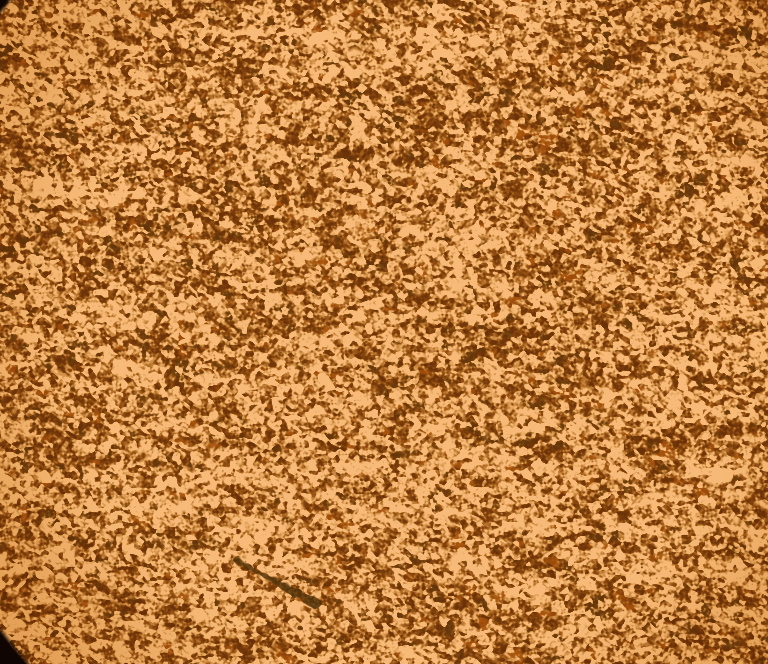
A Shadertoy shader for this texture:

```glsl
const vec3 RUST = vec3(0.74, 0.36, 0.05);
const vec3 OLIVE = vec3(0.36, 0.22, 0.05);
const vec3 RIM_BLACK = vec3(0.06, 0.02, 0.01);

float hash(vec2 p) {
    vec3 q = fract(vec3(p.xyx) * vec3(0.1031, 0.1030, 0.0973));
    q += dot(q, q.yzx + 33.33);
    return fract((q.x + q.y) * q.z);
}

// Smooth value noise, scaled to zero mean and roughly unit deviation
float noise(vec2 p) {
    vec2 i = floor(p), f = fract(p);
    f = f * f * (3.0 - 2.0 * f);
    float low = mix(hash(i), hash(i + vec2(1, 0)), f.x);
    float high = mix(hash(i + vec2(0, 1)), hash(i + vec2(1, 1)), f.x);
    return (mix(low, high, f.y) - 0.5) / 0.215;
}

// Soft-edged Voronoi cells, each with its own random tone
float grains(vec2 p, float sharpness) {
    vec2 cell = floor(p), f = p - cell;
    float sum = 0.0, weights = 0.0;
    for (int y = -1; y <= 1; y++)
    for (int x = -1; x <= 1; x++) {
        vec2 o = vec2(x, y), id = cell + o;
        vec2 d = o + vec2(hash(id), hash(id + 71.7)) - f;
        float w = exp(-sharpness * dot(d, d));
        sum += w * (hash(id + 137.3) - 0.5);
        weights += w;
    }
    return sum / max(weights, 1e-5) / 0.24;
}

// Palette from dark to light; the curve sets the share of each tone
vec3 metal(float level) {
    vec3 tones[6] = vec3[6](
        vec3(0.40, 0.18, 0.03), vec3(0.52, 0.27, 0.05),
        vec3(0.64, 0.37, 0.11), vec3(0.76, 0.50, 0.22),
        vec3(0.88, 0.63, 0.35), vec3(0.97, 0.73, 0.47));
    float share = 1.0 / (1.0 + exp(-1.7 * level));
    float t = min(6.0 * pow(share, 0.88), 4.999);
    int i = int(t);
    return mix(tones[i], tones[i + 1], fract(t));
}

// Distance to a segment whose half width grows along its length
float taperedLine(vec2 p, vec2 a, vec2 b, float startWidth, float endWidth) {
    vec2 ab = b - a;
    float t = clamp(dot(p - a, ab) / dot(ab, ab), 0.0, 1.0);
    return length(p - a - ab * t) - mix(startWidth, endWidth, t);
}

void mainImage(out vec4 fragColor, in vec2 fragCoord) {
    vec2 p = fragCoord / iResolution.y;
    float pixel = 1.0 / iResolution.y;

    // Rolling direction falls gently to the right
    vec2 q = vec2(p.x, p.y + 0.085 * p.x);
    q.y += 0.004 * noise(q * vec2(4.0, 7.0));
    vec2 bent = q + 0.0016 * vec2(noise(q * 90.0), noise(q * 90.0 + 40.0));

    // Bands, grains and fine etching
    float bands = 0.75 * noise(q * vec2(11.0, 58.0))
                + 0.55 * noise(q * vec2(22.0, 38.0) + 19.0);
    float body = grains(bent * vec2(118.0, 158.0), 10.0);
    float etching = noise(mat2(0.8, 0.6, -0.6, 0.8) * p * 290.0);
    float level = 0.80 * body + 0.36 * bands + 0.48 * etching;
    vec3 color = metal(level);

    // Rusty and olive stains inside the dark grains
    float dark = smoothstep(0.1, -0.8, level);
    float stain = noise(q * vec2(55.0, 75.0) + 7.0);
    color = mix(color, RUST, 0.6 * dark * smoothstep(1.4, 2.0, stain));
    color = mix(color, OLIVE, 0.5 * dark * smoothstep(-0.9, -1.7, stain));

    // Broad scratch
    float scratch = taperedLine(p, vec2(0.354, 0.157), vec2(0.476, 0.091), 0.003, 0.007);
    scratch += 0.0012 * noise(p * 120.0);
    vec3 scratchColor = OLIVE * (1.0 + 0.08 * etching);
    color = mix(color, scratchColor, 0.92 * smoothstep(pixel, -pixel, scratch));

    // Warm falloff and the black rim of the round field
    float radius = length(p - vec2(0.62, 0.5165));
    color *= mix(vec3(1.0), vec3(0.92, 0.86, 0.72), smoothstep(0.48, 0.78, radius));
    color = mix(color, RIM_BLACK, smoothstep(0.769, 0.779, radius));

    fragColor = vec4(color, 1.0);
}
```
